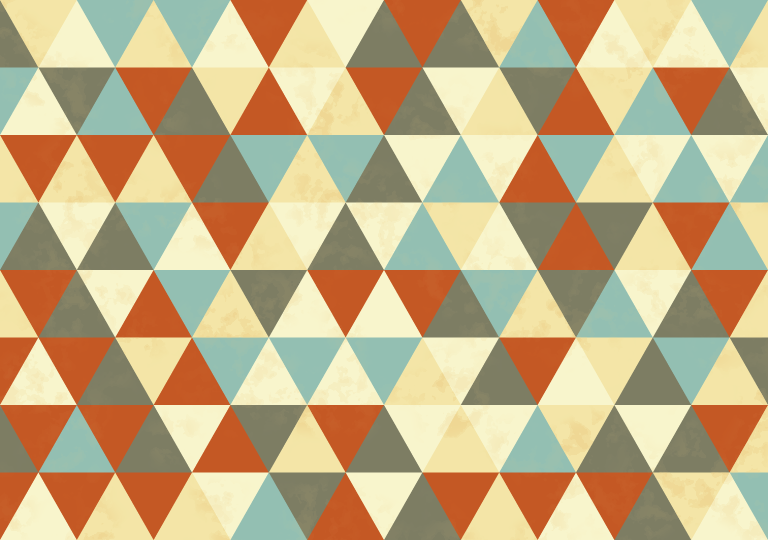
Write a WebGL 2 fragment shader that draws this pattern.

```glsl
#version 300 es
precision highp float;
// Retro mosaic of interlocking triangles in five colours on mottled old paper.

uniform vec2 u_resolution;
out vec4 fragColor;

const vec2 GRID = vec2(20.0, 8.0);   // half triangles across, rows down
const int SAMPLES = 4;               // edge smoothing, per axis
const int MAX_TRIES = 6;

const vec3 IVORY = vec3(0.973, 0.961, 0.800);
const vec3 SAND  = vec3(0.955, 0.900, 0.655);
const vec3 TEAL  = vec3(0.575, 0.750, 0.700);
const vec3 OLIVE = vec3(0.490, 0.490, 0.390);
const vec3 RUST  = vec3(0.770, 0.345, 0.140);
const vec3 STAIN = vec3(0.925, 0.800, 0.520);

float hash(vec2 p, float seed) {
    vec3 q = fract(vec3(p.xyx + seed * 17.3) * vec3(0.1031, 0.1030, 0.0973));
    q += dot(q, q.yzx + 33.33);
    return fract((q.x + q.y) * q.z);
}

// Gradient noise, about -0.7 to 0.7
float cornerSlope(vec2 cell, vec2 offset) {
    float angle = 6.28319 * hash(cell, 5.0);
    return dot(vec2(cos(angle), sin(angle)), offset);
}

float gradientNoise(vec2 p) {
    vec2 i = floor(p), f = fract(p), e = vec2(1.0, 0.0);
    vec2 w = f * f * f * (f * (f * 6.0 - 15.0) + 10.0);
    float low  = mix(cornerSlope(i, f), cornerSlope(i + e.xy, f - e.xy), w.x);
    float high = mix(cornerSlope(i + e.yx, f - e.yx), cornerSlope(i + e.xx, f - e.xx), w.x);
    return mix(low, high, w.y);
}

float fbm(vec2 p, int octaves) {
    float sum = 0.0, gain = 1.0;
    for (int k = 0; k < octaves; k++) {
        sum += gain * gradientNoise(p);
        p = mat2(1.6, 1.2, -1.2, 1.6) * p + 7.1;
        gain *= 0.55;
    }
    return sum;
}

// Triangle index: x counts along the row, y is the row
vec2 triangleCell(vec2 p) {
    return vec2(floor((p.x - p.y) * 0.5) + floor((p.x + p.y) * 0.5), floor(p.y));
}

// Weighted random pick of a palette index
int pickInk(vec2 cell, float seed) {
    float h = hash(cell + 40.0, seed);
    return h < 0.25 ? 0 : h < 0.48 ? 1 : h < 0.66 ? 2 : h < 0.84 ? 3 : 4;
}

// Upright triangles pick freely; inverted ones avoid their three neighbours
int triangleInk(vec2 cell) {
    int ink = pickInk(cell, 1.0);
    if (mod(cell.x + cell.y, 2.0) < 0.5) return ink;
    int left  = pickInk(cell - vec2(1.0, 0.0), 1.0);
    int right = pickInk(cell + vec2(1.0, 0.0), 1.0);
    int above = pickInk(cell + vec2(0.0, 1.0), 1.0);
    for (int k = 0; k < MAX_TRIES; k++) {
        if (ink != left && ink != right && ink != above) break;
        ink = pickInk(cell, 2.0 + float(k));
    }
    return ink;
}

vec3 inkColour(int ink) {
    return ink == 0 ? IVORY : ink == 1 ? SAND : ink == 2 ? TEAL : ink == 3 ? OLIVE : RUST;
}

// How strongly the paper stains show through each ink
float inkWear(int ink) {
    return ink == 0 ? 0.26 : ink == 1 ? 0.55 : ink == 4 ? 0.05 : 0.09;
}

// Ragged blotches gathered in drifting patches
float stainMask(vec2 p) {
    float patches = smoothstep(-0.25, 0.35, fbm(p * 0.8 + 3.7, 2));
    float grain = fbm(p * 3.2, 4);
    float blotches = 0.6 * smoothstep(0.0, 0.09, grain) + 0.4 * smoothstep(0.24, 0.32, grain);
    return patches * blotches;
}

void main() {
    // Flat triangles with averaged edges; alpha carries the wear
    vec4 flatInk = vec4(0.0);
    for (int j = 0; j < SAMPLES; j++) {
        for (int i = 0; i < SAMPLES; i++) {
            vec2 jitter = (vec2(i, j) + 0.5) / float(SAMPLES) - 0.5;
            vec2 p = (gl_FragCoord.xy + jitter) / u_resolution * GRID;
            int ink = triangleInk(triangleCell(p));
            flatInk += vec4(inkColour(ink), inkWear(ink));
        }
    }
    flatInk /= float(SAMPLES * SAMPLES);

    // Aged paper
    vec2 paper = gl_FragCoord.xy / u_resolution.y * GRID.y;
    vec3 colour = mix(flatInk.rgb, STAIN, flatInk.a * stainMask(paper));
    fragColor = vec4(colour, 1.0);
}
```
